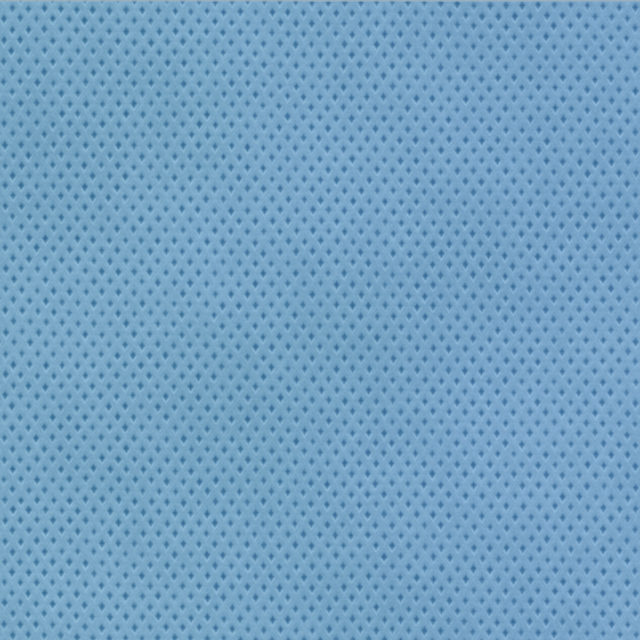
Give the GLSL for this texture, as a three.js fragment shader.

```glsl
// Embossed nonwoven fabric: a diagonal lattice of small dark diamond pits,
// about 39 columns by 31 rows plus the staggered set between them. The lattice
// is rotated into unit cells; each pit gets a lit lower rim and slight wear.

varying vec2 vUv;

const vec2 REPEATS = vec2(39.6, 30.6);
const float TILT = 0.014;

const vec3 PIT_DEEP = vec3(0.225, 0.435, 0.59);
const vec3 PIT_EDGE = vec3(0.36, 0.56, 0.69);
const vec3 CLOTH_LOW = vec3(0.435, 0.625, 0.745);
const vec3 CLOTH = vec3(0.47, 0.65, 0.765);
const vec3 RIDGE = vec3(0.56, 0.735, 0.845);
const vec3 TOP_EDGE = vec3(0.62, 0.70, 0.75);

vec2 hash2(vec2 p) {
  vec2 k = vec2(dot(p, vec2(127.1, 311.7)), dot(p, vec2(269.5, 183.3)));
  return fract(sin(k) * 43758.55);
}

// Distance to the nearest scattered point
float cellular(vec2 p) {
  vec2 id = floor(p);
  float nearest = 2.0;
  for (int y = -1; y <= 1; y++) {
    for (int x = -1; x <= 1; x++) {
      vec2 cell = id + vec2(float(x), float(y));
      nearest = min(nearest, length(cell + hash2(cell) - p));
    }
  }
  return nearest;
}

// Broad, soft variation from layered sines, about -1 to 1
float drift(vec2 p) {
  return 0.5 * sin(p.x + 1.7 * sin(p.y * 0.8))
       + 0.3 * sin(p.y * 1.9 - p.x * 0.7 + 1.3)
       + 0.2 * sin(p.x * 3.1 + p.y * 2.3 + 4.0);
}

// Diagonal coordinates in which every pit sits on an integer point
vec2 latticeCoords(vec2 uv) {
  vec2 c = uv - vec2(0.5, 0.556);
  c.y += TILT * c.x;
  vec2 p = c * REPEATS;
  p += 0.07 * vec2(drift(uv * 11.0), drift(uv.yx * 13.0 + 2.0));
  return vec2(p.x + p.y, p.x - p.y);
}

// Square with rounded corners, which appears as an upright diamond
float roundedSquare(vec2 p, float halfSide, float radius) {
  vec2 d = abs(p) - halfSide + radius;
  return length(max(d, 0.0)) + min(max(d.x, d.y), 0.0) - radius;
}

float band(float d, float width) {
  return exp(-d * d / (width * width));
}

// Bright V along the two lower sides of a pit
float lowerRim(vec2 p, float offset, float width) {
  float side = max(-p.x, p.y);
  float reach = 1.0 - smoothstep(0.08, 0.40, abs(p.x + p.y) * 0.5);
  return band(side - offset, width) * reach;
}

// Raised threads along the borders between cells
float ridges(vec2 f) {
  vec2 d = 0.5 - abs(f);
  return max(band(d.x, 0.13), band(d.y, 0.13));
}

void main() {
  vec2 q = latticeCoords(vUv);
  vec2 id = floor(q + 0.5);
  vec2 f = q - id;
  vec2 rnd = hash2(id);
  vec2 shift = (hash2(id + 37.0) - 0.5) * 0.10;
  vec2 local = f - shift;

  // Cloth: broad tone and fine fibrous grain
  float tone = drift(vUv * 7.0);
  float grain = cellular(vUv * vec2(150.0, 175.0)) - 0.5;
  float fibre = cellular(mat2(0.8, 0.6, -0.6, 0.8) * vUv * vec2(65.0, 110.0)) - 0.5;
  vec3 color = mix(CLOTH_LOW, CLOTH, clamp(0.55 + 0.25 * tone + 0.7 * fibre, 0.0, 1.0));

  // Relief: lattice threads and lit rims
  float wear = 0.65 + 0.35 * drift(q * 0.9);
  color = mix(color, RIDGE, 0.38 * ridges(f) * wear);
  color = mix(color, RIDGE, (0.45 + 0.4 * rnd.y) * lowerRim(local, 0.32, 0.085));

  // Pits: soft shoulder, then a deep centre
  float size = 0.195 + 0.045 * (rnd.x - 0.5);
  float d = roundedSquare(local, size, 0.09);
  float depth = mix(0.72, 1.0, rnd.y) * mix(1.0, 0.88, vUv.x);
  color = mix(color, PIT_EDGE, 0.85 * depth * (1.0 - smoothstep(-0.04, 0.10, d)));
  color = mix(color, PIT_DEEP, depth * (1.0 - smoothstep(-0.16, 0.02, d)));

  // Uneven light: greener at the left, bluer at the right
  color += vec3(0.004, -0.008, 0.016) * smoothstep(0.1, 0.9, vUv.x + 0.15 * tone);
  color += 0.035 * grain + 0.008 * tone;

  // Thin pale edge along the top
  color = mix(color, TOP_EDGE, 0.8 * smoothstep(0.9965, 0.9985, vUv.y));
  gl_FragColor = vec4(clamp(color, 0.0, 1.0), 1.0);
}
```
